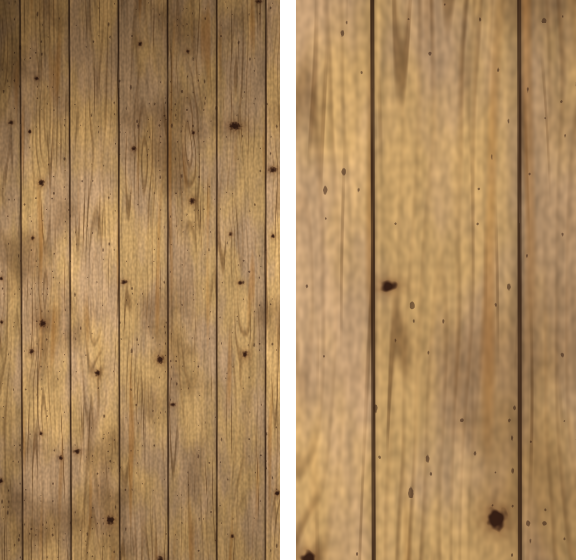
Left, the full canvas; right, a detail of the centre.
This texture is drawn by a Shadertoy shader. Its source:

```glsl
// Weathered vertical pine planks with dark seams, arched grain, knots and specks.

const vec3 GOLDEN    = vec3(0.75, 0.60, 0.385);
const vec3 GREY_TAN  = vec3(0.70, 0.565, 0.42);
const vec3 STAIN     = vec3(0.42, 0.30, 0.18);
const vec3 GRAIN     = vec3(0.36, 0.24, 0.13);
const vec3 RESIN     = vec3(0.60, 0.37, 0.14);
const vec3 KNOT_HALO = vec3(0.36, 0.21, 0.11);
const vec3 KNOT_CORE = vec3(0.17, 0.09, 0.06);
const vec3 SEAM      = vec3(0.22, 0.14, 0.085);

float hash(vec2 p) {
    vec3 q = fract(p.xyx * 0.1031);
    q += dot(q, q.yzx + 33.33);
    return fract((q.x + q.y) * q.z);
}

vec2 hash2(vec2 p) { return vec2(hash(p + 17.3), hash(p + 71.7)); }

float gradientDot(vec2 cell, vec2 offset) {
    float angle = 6.2832 * hash(cell);
    return dot(vec2(cos(angle), sin(angle)), offset);
}

// Gradient noise, roughly -0.7 to 0.7
float noise(vec2 p) {
    vec2 i = floor(p), f = fract(p);
    vec2 w = f * f * f * (f * (f * 6.0 - 15.0) + 10.0);
    vec2 e = vec2(1.0, 0.0);
    float low  = mix(gradientDot(i, f), gradientDot(i + e, f - e), w.x);
    float high = mix(gradientDot(i + e.yx, f - e.yx), gradientDot(i + 1.0, f - 1.0), w.x);
    return mix(low, high, w.y);
}

float fbm(vec2 p) {
    float sum = 0.0, gain = 1.0;
    for (int k = 0; k < 4; k++) {
        sum += gain * noise(p);
        p = p * 2.03 + 19.7;
        gain *= 0.5;
    }
    return sum;
}

// Knots of one plank: x = core, y = halo, z = grain displacement
vec3 knots(vec2 q, float plank, float px) {
    const float SPACING = 0.2;
    vec3 result = vec3(0.0);
    for (int j = -1; j <= 1; j++) {
        vec2 cell = vec2(plank, floor(q.y / SPACING) + float(j));
        float present = step(hash(cell + 5.1), 0.5);
        vec2 jitter = hash2(cell);
        vec2 delta = q - vec2((jitter.x - 0.5) * 0.14, (cell.y + jitter.y) * SPACING);
        float size = hash(cell + 43.9);
        float radius = mix(0.006, 0.017, size * size);
        float squash = mix(1.0, 0.6, step(0.8, hash(cell + 9.4)));
        float d = length(delta * vec2(squash, 0.9)) + 0.4 * radius * noise(q * 120.0);
        float e = length(delta * vec2(1.0, 0.35)) / radius;
        result.x = max(result.x, present * (1.0 - smoothstep(radius * 0.5 - px, radius * 0.8 + px, d)));
        result.y = max(result.y, present * exp(-1.3 * max(d / radius - 0.5, 0.0)));
        result.z += present * radius * exp(-0.15 * e * e);
    }
    return result;
}

// Growth rings cut at a slowly varying depth: thin lines in long arches
float growthRings(vec2 q, float plank, float bend) {
    float pith  = 0.05 * noise(vec2(plank * 7.37 + 0.4, q.y * 0.9));
    float depth = 0.11 * noise(vec2(plank * 3.19 + 0.5, q.y * 1.1));
    float radius = length(vec2(q.x - pith, depth)) + bend
                 + 0.006 * noise(vec2(q.x * 30.0, q.y * 5.0) + plank * 9.7);
    float t = fract(radius * 70.0);
    float line = smoothstep(0.4, 0.75, t) * (1.0 - smoothstep(0.75, 1.0, t));
    return line * (1.0 - smoothstep(0.02, 0.075, abs(q.x - pith)));
}

// Long thin dark lines along the zero contours of stretched noise
float fineCracks(vec2 p, vec2 shift) {
    float contour = abs(noise(p * vec2(34.0, 1.6) + shift + 3.0));
    float fade = smoothstep(-0.05, 0.4, noise(p * vec2(20.0, 4.0) + shift + 31.0));
    return fade * (1.0 - smoothstep(0.02, 0.09, contour));
}

// Tiny scattered pits, slightly drawn out along the grain
float specks(vec2 p, float density, float px) {
    const float CELL = 0.02;
    vec2 cell = floor(p / CELL);
    vec2 centre = (cell + 0.3 + 0.4 * hash2(cell)) * CELL;
    float radius = mix(0.0008, 0.003, pow(hash(cell + 3.3), 3.0));
    float present = step(hash(cell + 27.1), density);
    vec2 delta = (p - centre) * vec2(1.0, mix(0.4, 1.0, hash(cell + 51.0)));
    float d = length(delta) + 0.0008 * noise(p * 260.0);
    return present * (1.0 - smoothstep(radius - 0.5 * px, radius + 0.8 * px, d));
}

void mainImage(out vec4 fragColor, in vec2 fragCoord) {
    vec2 uv = fragCoord / iResolution.xy;
    vec2 p = fragCoord / iResolution.x;
    float px = 1.0 / iResolution.x;

    // Plank layout, with seams leaning slightly
    float pitch = mix(0.1733, 0.1757, uv.y);
    float u = (p.x - mix(0.081, 0.071, uv.y)) / pitch;
    float plank = floor(u) + 3.0;
    vec2 q = vec2((fract(u) - 0.5) * pitch, p.y);
    float seamDist = 0.5 * pitch - abs(q.x);
    vec2 shift = vec2(plank * 13.7, plank * 5.9);

    // Base tone and broad stains
    float patches = fbm(p * vec2(9.0, 3.0) + shift);
    vec3 color = mix(GREY_TAN, GOLDEN, smoothstep(-0.35, 0.35, patches));
    float stain = fbm(p * vec2(4.0, 3.0) + 41.0);
    color = mix(color, STAIN, 0.5 * smoothstep(-0.05, 0.7, stain));
    color *= 1.0 + 0.10 * fbm(p * vec2(22.0, 6.0) + shift + 7.0);
    color *= 0.94 + 0.12 * hash(vec2(plank, 8.0));

    // Grain: rings, cracks, fibres and resin streaks
    vec3 knot = knots(q, plank, px);
    float ringFade = 0.12 + 0.33 * smoothstep(-0.2, 0.4, noise(p * vec2(12.0, 3.0) + shift));
    color = mix(color, GRAIN, ringFade * growthRings(q, plank, knot.z));
    color = mix(color, GRAIN, 0.5 * fineCracks(p, shift));
    float fibre = 0.8 * noise(p * vec2(115.0, 7.0) + shift) + 0.5 * noise(p * vec2(50.0, 1.5) + shift);
    color *= 1.0 + 0.15 * fibre + 0.13 * noise(p * vec2(125.0, 75.0));
    float resin = smoothstep(0.25, 0.55, noise(p * vec2(30.0, 2.2) + shift + 60.0));
    color = mix(color, RESIN, 0.4 * resin);

    // Knots and specks
    color = mix(color, KNOT_HALO, 0.6 * knot.y);
    color = mix(color, KNOT_CORE, 0.9 * knot.x);
    float density = 0.07 + 0.14 * smoothstep(-0.1, 0.5, stain);
    color = mix(color, KNOT_CORE, 0.5 * specks(p, density, px));

    // Seams with worn, shaded edges
    float wear = 0.8 + 0.5 * noise(vec2(plank * 4.3, p.y * 9.0));
    color *= 1.0 - 0.25 * wear * exp(-seamDist / 0.008);
    color *= 1.0 + 0.12 * exp(-pow((q.x + 0.5 * pitch - 0.007) / 0.003, 2.0));
    float seam = 1.0 - smoothstep(0.0022 - 0.6 * px, 0.0022 + 0.9 * px, seamDist);
    color = mix(color, SEAM, clamp(0.9 * wear + 0.1, 0.0, 0.9) * seam);

    // Light falls off toward the top, most at the left, and a little below
    float top = smoothstep(0.55, 1.0, uv.y);
    float light = 1.05 - top * (0.24 + 0.22 * (1.0 - uv.x)) - 0.17 * (1.0 - smoothstep(0.0, 0.4, uv.y));
    light -= 0.10 * (1.0 - smoothstep(0.0, 0.12, uv.x));
    color *= pow(vec3(light), vec3(1.0, 1.1, 1.25));

    fragColor = vec4(clamp(color, 0.0, 1.0), 1.0);
}
```
